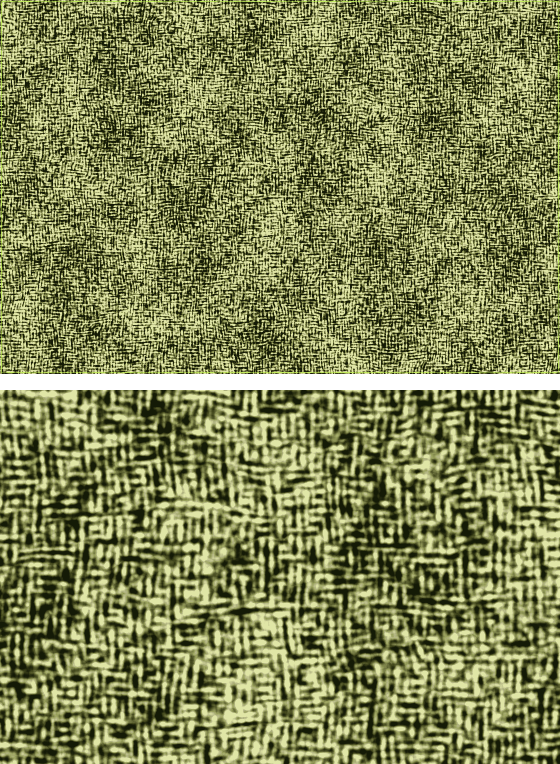
Top: the whole. Bottom: its middle third, enlarged.
This texture is drawn by a Shadertoy shader. Its source:

```glsl
// Coarse olive cloth: short crossed threads, dark gaps, soft stains and faint creases.

const float TAU = 6.2831853;

// Thread colours from gap to highlight, and the tone at which each is reached
const vec3 CLOTH[6] = vec3[6](
    vec3(0.08, 0.10, 0.025), vec3(0.26, 0.28, 0.11), vec3(0.45, 0.47, 0.26),
    vec3(0.61, 0.64, 0.37), vec3(0.70, 0.71, 0.51), vec3(0.88, 0.90, 0.65));
const float STOPS[6] = float[6](0.05, 0.18, 0.40, 0.60, 0.75, 0.90);
const vec3 SELVEDGE = vec3(0.74, 0.93, 0.32);

vec2 hash2(vec2 cell) {
    vec3 h = fract(cell.xyx * vec3(0.1031, 0.1030, 0.0973));
    h += dot(h, h.yzx + 33.33);
    return fract((h.xx + h.yz) * h.zy);
}

// Distance to the nearest scattered point
float cellular(vec2 p) {
    vec2 cell = floor(p), local = fract(p);
    float nearest = 4.0;
    for (int y = -1; y <= 1; y++)
        for (int x = -1; x <= 1; x++) {
            vec2 offset = vec2(x, y);
            vec2 d = offset + hash2(cell + offset) - local;
            nearest = min(nearest, dot(d, d));
        }
    return sqrt(nearest);
}

// Bright cell bodies with dark gaps, centred on zero
float grain(vec2 p) {
    return 0.47 - cellular(p);
}

// Broad irregular swells: sines turned and bent by one another
float layeredSines(vec2 p, float frequency, float growth) {
    float sum = 0.0;
    for (int i = 0; i < 7; i++) {
        float k = float(i), angle = k * 2.4 + 0.5;
        vec2 direction = vec2(cos(angle), sin(angle));
        sum += sin(dot(p, direction) * frequency + k * 1.7 + sum * 0.8);
        frequency *= growth;
    }
    return sum;
}

// Soft stroke from a to b
float crease(vec2 p, vec2 a, vec2 b, float width) {
    vec2 along = b - a;
    float t = clamp(dot(p - a, along) / dot(along, along), 0.0, 1.0);
    float d = length(p - a - along * t) / width;
    return exp(-d * d);
}

// Nearly straight threads that swap between upright and level
float weave(vec2 p, float count) {
    vec2 bend = 0.22 * vec2(layeredSines(p.yx, 15.0, 1.15),
                            layeredSines(p + 4.0, 14.0, 1.15));
    vec2 threads = sin(TAU * (p * count + bend));
    float level = smoothstep(0.3, 0.6, cellular(p * count * 0.38 + 7.0));
    return mix(threads.x, threads.y, level);
}

vec3 clothColour(float tone) {
    vec3 colour = CLOTH[0];
    for (int i = 1; i < 6; i++) {
        float t = (tone - STOPS[i - 1]) / (STOPS[i] - STOPS[i - 1]);
        colour = mix(colour, CLOTH[i], clamp(t, 0.0, 1.0));
    }
    return colour;
}

void mainImage(out vec4 fragColor, in vec2 fragCoord) {
    vec2 p = fragCoord / iResolution.y;
    vec2 size = vec2(iResolution.x / iResolution.y, 1.0);

    // Threads and fibres
    float height = 0.95 * weave(p, 122.0) - 0.33;
    height += 2.5 * grain(p * vec2(66.0, 130.0));
    height += 2.5 * grain(p * vec2(130.0, 66.0) + 31.0);
    height += 1.4 * grain(p * 165.0 + 73.0);

    // Stains and creases
    height += 0.15 * layeredSines(p, 17.0, 1.32);
    height -= 0.5 * crease(p, vec2(0.30, 0.67), vec2(0.46, 0.57), 0.012);
    height -= 0.5 * crease(p, vec2(0.55, 0.73), vec2(0.69, 0.58), 0.016);
    height -= 0.4 * crease(p, vec2(0.37, 0.74), vec2(0.49, 0.76), 0.012);

    // Spread the heights evenly over the tones
    float tone = 1.0 / (1.0 + exp(-1.8 * height));
    vec3 colour = clothColour(tone);

    // Thin bright line along the edges
    vec2 inset = min(p, size - p);
    float edge = abs(min(inset.x, inset.y) - 0.004);
    float line = 1.0 - smoothstep(0.0008, 0.0025, edge);
    colour = mix(colour, SELVEDGE, line * (0.4 + 0.5 * tone));

    fragColor = vec4(colour, 1.0);
}
```
